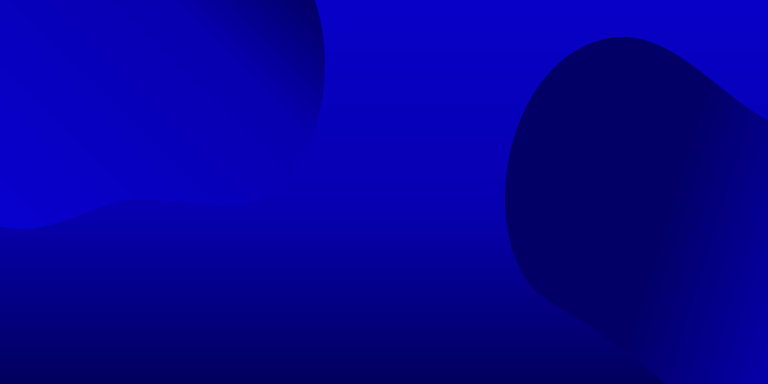
Write a Shadertoy shader that draws this background.

```glsl
#define SKY_TOP 0.78
#define SKY_MID 0.69
#define SKY_LOW 0.36
#define HORIZON 0.45
#define LEFT_BRIGHT 0.80
#define LEFT_MID 0.685
#define LEFT_DARK 0.41
#define RIGHT_DARK 0.40
#define RIGHT_BRIGHT 0.66
#define JOIN_SOFTNESS 0.04

const float PI = 3.14159265;

// Blue of a given strength, with a trace of red in the bright tones
vec3 blueShade(float strength) {
    return vec3(max(0.06 * strength - 0.016, 0.0), 0.0, strength);
}

// Linear ramp from 0 to 1 between two positions
float ramp(float start, float end, float x) {
    return clamp((x - start) / (end - start), 0.0, 1.0);
}

float smoothMax(float a, float b, float k) {
    float h = max(k - abs(a - b), 0.0) / k;
    return max(a, b) + 0.25 * h * h * k;
}

// Antialiased coverage of the region where the field is negative
float coverage(float field) {
    return clamp(0.5 - field / max(fwidth(field), 1e-5), 0.0, 1.0);
}

// Rounded right end, with a wavy underside running to the left
float leftBlob(vec2 p) {
    const vec2 center = vec2(0.612, 0.831);
    const vec2 radius = vec2(0.234, 0.367);
    float fromCrest = min(p.x, center.x) - 0.365;
    vec2 wave = fromCrest < 0.0 ? vec2(0.0378, 0.307) : vec2(0.0078, 0.247);
    float drop = wave.x * (1.0 - cos(PI * fromCrest / wave.y)) - 0.0156;
    vec2 q = vec2(max(p.x - center.x, 0.0), p.y - center.y + drop);
    return (length(q / radius) - 1.0) * radius.x;
}

// Rounded left end, with a falling shoulder above and a slope below
float rightBlob(vec2 p) {
    vec2 q = p - vec2(1.622, 0.479);
    float shoulder = 0.125 * (1.0 - cos(6.34 * max(q.x, 0.0)));
    float opening = max(q.x + 0.086, 0.0);
    bool upper = q.y > 0.0;
    vec2 radius = vec2(0.307, upper ? 0.4245 + 1e-4 - shoulder : 0.365 + opening);
    float body = (length(vec2(min(q.x, 0.0), q.y) / radius) - 1.0) * 0.307;

    float run = p.x - 1.432;
    float slope = 0.206 - 0.5 * run - 0.61 * run * run;
    return smoothMax(body, 0.8 * (slope - p.y), JOIN_SOFTNESS);
}

void mainImage(out vec4 fragColor, in vec2 fragCoord) {
    vec2 p = fragCoord / iResolution.y;

    // Background: gentle upper gradient, steeper below the horizon
    float tone = p.y > HORIZON
        ? mix(SKY_MID, SKY_TOP, ramp(HORIZON, 1.0, p.y))
        : mix(SKY_LOW, SKY_MID, ramp(0.0, HORIZON, p.y));

    // Left blob: diagonal gradient with a crease near its dark corner
    float diagonal = dot(p, vec2(0.70, 0.714));
    float leftTone = mix(LEFT_BRIGHT, LEFT_MID, ramp(0.35, 1.028, diagonal));
    leftTone = mix(leftTone, LEFT_DARK, ramp(1.028, 1.28, diagonal));
    tone = mix(tone, leftTone, coverage(leftBlob(p)));

    // Right blob: flat dark body that brightens towards the lower right
    float tilt = dot(p, vec2(0.955, -0.295));
    float rightTone = mix(RIGHT_DARK, RIGHT_BRIGHT, ramp(1.522, 1.90, tilt));
    tone = mix(tone, rightTone, coverage(rightBlob(p)));

    fragColor = vec4(blueShade(tone), 1.0);
}
```
